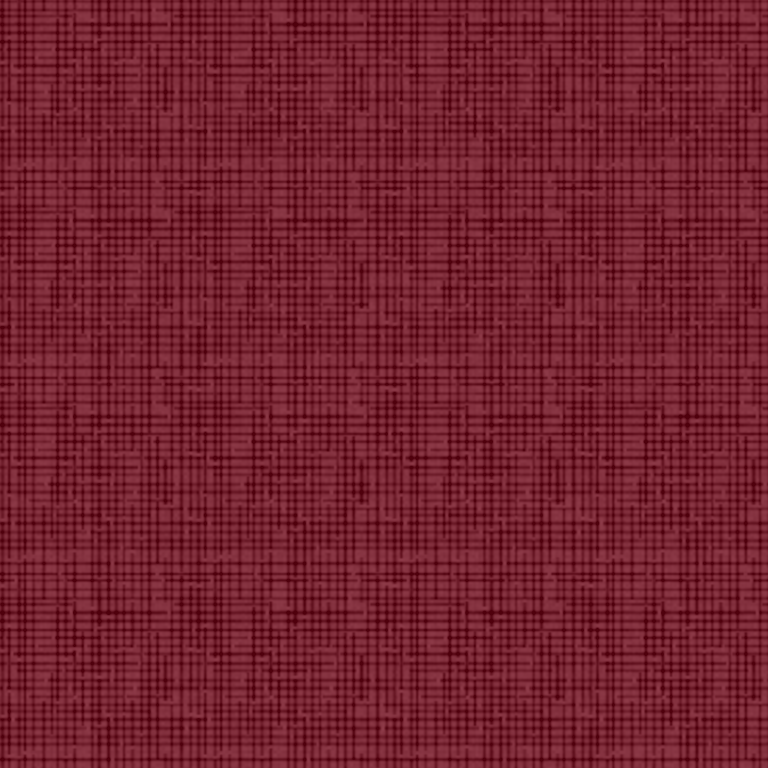
A Shadertoy shader for this texture:

```glsl
float hash(vec2 p) {
    vec3 q = fract(vec3(p.xyx) * vec3(0.1031, 0.1030, 0.0973));
    q += dot(q, q.yzx + 33.33);
    return fract((q.x + q.y) * q.z);
}

float valueNoise(vec2 p) {
    vec2 cell = floor(p), f = fract(p);
    f = f * f * (3.0 - 2.0 * f);
    return mix(mix(hash(cell), hash(cell + vec2(1, 0)), f.x),
               mix(hash(cell + vec2(0, 1)), hash(cell + vec2(1, 1)), f.x), f.y);
}

// Dark broken threads running along y, repeating every 24 cells
float threads(vec2 p, float seed) {
    float dark = 0.0;
    for (int k = -1; k <= 1; k++) {
        float row = floor(p.x) + float(k);
        float id = mod(row, 24.0) + seed;
        float center = row + 0.5 + 0.36 * (hash(vec2(id, 1.7)) - 0.5);
        float width = mix(0.13, 0.19, hash(vec2(id, 5.3)));

        // Cut each thread into dashes of its own length
        float pieces = 1.0 + floor(3.99 * hash(vec2(id, 9.1)));
        float span = 24.0 / pieces;
        float along = p.y / span + hash(vec2(id, 13.9));
        float piece = mod(floor(along), pieces);
        float toEnd = (0.5 - abs(fract(along) - 0.5)) * span;
        float strength = hash(vec2(id, piece + 21.0));
        strength = strength < 0.17 ? 0.06 : mix(0.36, 0.78, strength);
        strength *= smoothstep(0.05, 0.4, toEnd);

        float across = (p.x - center) / width;
        dark += strength * exp(-0.5 * across * across);
    }
    return dark;
}

void mainImage(out vec4 fragColor, in vec2 fragCoord) {
    vec2 uv = fragCoord / iResolution.y;
    vec2 weave = uv * 94.0;

    // Crossed threads with uneven dye
    float vertical = threads(weave + vec2(0.3, 5.0), 100.0);
    float horizontal = threads(weave.yx + vec2(0.6, 11.0), 300.0);
    float dark = vertical + horizontal;
    dark *= 0.82 + 0.36 * valueNoise(weave * 0.9);

    // Fine cloth grain and soft blotches
    dark += 0.16 * (valueNoise(uv * 240.0) - 0.5);
    dark += 0.08 * (valueNoise(uv * 36.0 + 50.0) - 0.5);

    vec3 cloth = vec3(0.535, 0.212, 0.265);
    vec3 shadow = vec3(0.325, 0.012, 0.062);
    vec3 color = mix(cloth, shadow, clamp(dark, -0.08, 1.08));
    fragColor = vec4(max(color, 0.0), 1.0);
}
```
